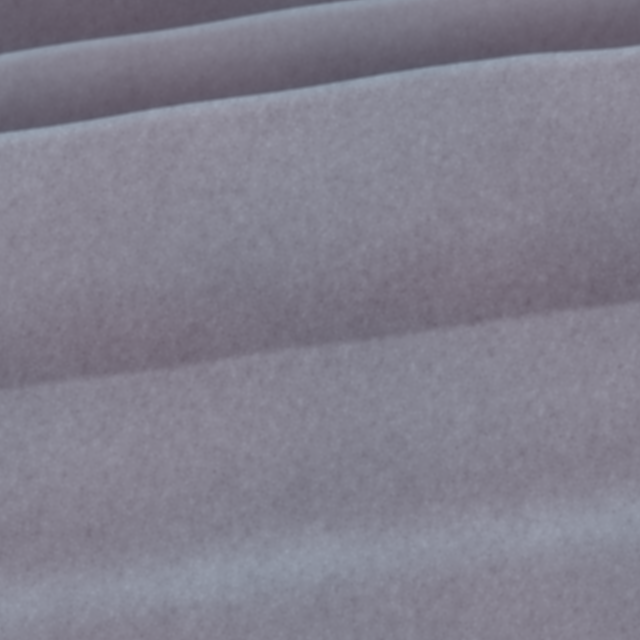
Reproduce this texture procedurally as a Shadertoy shader.

```glsl
#define SHADOW vec3(0.355, 0.325, 0.378)
#define LIGHT vec3(0.618, 0.622, 0.675)
#define RIM_TINT vec3(-0.022, 0.008, 0.012)
#define EDGE_SOFT 0.0045
#define RIM_WIDTH 0.011
#define GRAIN_SCALE 95.0
#define GRAIN_AMOUNT 0.13
#define MOTTLE_AMOUNT 0.022

vec2 hash2(vec2 p) {
    vec3 q = fract(vec3(p.xyx) * vec3(0.1031, 0.1030, 0.0973));
    q += dot(q, q.yzx + 33.33);
    return fract((q.xx + q.yz) * q.zy);
}

// Smooth cellular noise: randomly signed tufts, one per cell
float tufts(vec2 p) {
    vec2 cell = floor(p), f = fract(p);
    float sum = 0.0;
    for (int j = -1; j <= 1; j++)
    for (int i = -1; i <= 1; i++) {
        vec2 offset = vec2(i, j);
        vec2 jitter = hash2(cell + offset);
        vec2 d = offset + jitter - f;
        float strength = hash2(cell + offset + 71.0).x * 2.0 - 1.0;
        sum += strength * exp(-4.0 * dot(d, d));
    }
    return sum;
}

// Broad unevenness of the cloth
float mottle(vec2 p) {
    float sum = 0.0, amp = 1.0;
    for (int i = 0; i < 4; i++) {
        p = mat2(0.8, -0.6, 0.6, 0.8) * p * 1.7 + 2.3;
        sum += amp * sin(p.x + 1.3 * sin(p.y)) * sin(p.y * 0.9);
        amp *= 0.75;
    }
    return sum;
}

float bell(float x, float width) {
    return exp(-x * x / (width * width));
}

// Coverage of the cloth lying below a crease
float below(float depth) {
    return smoothstep(-EDGE_SOFT, EDGE_SOFT, depth);
}

void mainImage(out vec4 fragColor, in vec2 fragCoord) {
    vec2 uv = fragCoord / iResolution.xy;

    // Depth below each of the three slanted creases
    float wobble = 0.0015 * sin(uv.x * 17.0);
    float upper = 0.915 + 0.155 * uv.x + wobble - uv.y;
    float middle = 0.792 + 0.152 * uv.x - 0.016 * smoothstep(0.8, 1.0, uv.x) - wobble - uv.y;
    float lower = 0.388 + 0.141 * uv.x + wobble - uv.y;

    // Shaded cloth behind the top crease
    float tone = 0.08 + 0.12 * smoothstep(0.0, 0.09, -upper);

    // Narrow rolled fold
    float roll = mix(0.62, 0.09, smoothstep(0.012, 0.125, upper));
    roll += 0.24 * bell(upper - 0.006, RIM_WIDTH);
    tone = mix(tone, roll, below(upper));

    // Wide panel, darkening into the lower crease
    float panel = 0.73 - 0.09 * smoothstep(0.03, 0.22, middle);
    panel -= 0.29 * smoothstep(0.2, 0.41, middle);
    panel -= 0.05 * smoothstep(0.6, 1.0, uv.x) * smoothstep(0.03, 0.2, middle);
    panel += 0.2 * bell(middle - 0.007, RIM_WIDTH * 1.3);
    tone = mix(tone, panel, below(middle));

    // Bottom panel with a broad soft swell
    float base = 0.6 + 0.06 * bell(lower - 0.11, 0.08);
    base -= 0.05 * bell(lower - 0.24, 0.05);
    base += 0.21 * bell(lower - 0.335, 0.045);
    tone = mix(tone, base, smoothstep(-0.009, 0.007, lower));

    // Brushed fibre grain, slightly slanted
    vec2 fibre = mat2(0.9, 0.35, -0.35, 0.9) * uv * GRAIN_SCALE;
    float grain = 0.65 * tufts(fibre * vec2(1.1, 0.8)) + 0.5 * tufts(fibre * 1.9 + 40.0);
    float visible = mix(0.55, 1.0, below(middle));
    tone += GRAIN_AMOUNT * visible * grain + MOTTLE_AMOUNT * mottle(uv * 7.0);

    vec3 color = mix(SHADOW, LIGHT, tone);

    // Cool light along the crests, faint warmth in the shaded cloth
    float rim = bell(upper - 0.004, RIM_WIDTH) + bell(middle - 0.004, RIM_WIDTH);
    color += RIM_TINT * (rim + 0.6 * bell(lower - 0.34, 0.045));
    color.r += 0.008 * bell(middle - 0.35, 0.06) + 0.006 * sin(uv.x * 9.0 + sin(uv.y * 13.0));

    fragColor = vec4(clamp(color, 0.0, 1.0), 1.0);
}
```
